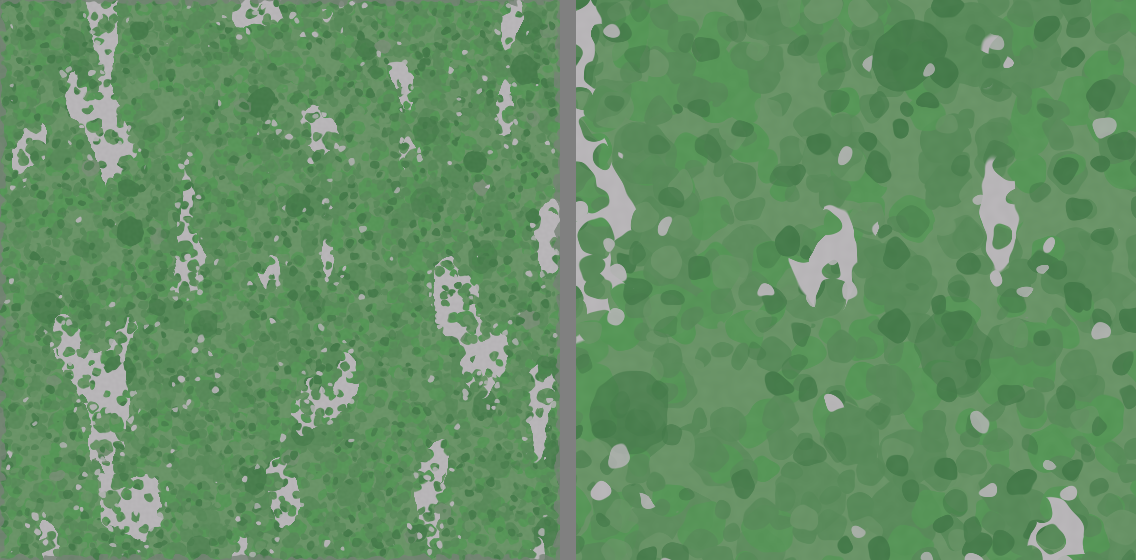
Left: the whole. Right: its middle third, enlarged.
Write a WebGL 2 fragment shader that draws this texture.

```glsl
#version 300 es
precision highp float;

uniform vec2 u_resolution;
out vec4 fragColor;

#define GROUND    vec3(0.72, 0.71, 0.72)
#define LIGHT     vec3(0.415, 0.58, 0.405)
#define FRESH     vec3(0.335, 0.59, 0.34)
#define MID       vec3(0.345, 0.54, 0.35)
#define DARK      vec3(0.27, 0.48, 0.29)
#define PALE      vec3(0.47, 0.56, 0.46)
#define RIM       vec3(0.46, 0.51, 0.46)
#define GAP_LEVEL 0.25
#define GAP_SCALE vec2(8.0, 4.2)
#define WOBBLE    0.0045

vec3 hash3(vec2 p) {
    vec3 q = fract(p.xyx * vec3(0.1031, 0.1030, 0.0973));
    q += dot(q, q.yxz + 33.33);
    return fract((q.xxy + q.yzz) * q.zyx);
}

float cornerSlope(vec2 corner, vec2 offset) {
    float angle = 6.2832 * hash3(corner + 71.0).x;
    return dot(vec2(cos(angle), sin(angle)), offset);
}

float gradientNoise(vec2 p) {
    vec2 i = floor(p), f = fract(p);
    vec2 w = f * f * f * (f * (f * 6.0 - 15.0) + 10.0);
    vec2 e = vec2(1.0, 0.0);
    float bottom = mix(cornerSlope(i, f), cornerSlope(i + e, f - e), w.x);
    float top = mix(cornerSlope(i + e.yx, f - e.yx), cornerSlope(i + e.xx, f - e.xx), w.x);
    return mix(bottom, top, w.y);
}

// Opacity of scattered oval grains; radii are fractions of a cell
float grains(vec2 p, float cells, vec2 radii, float keep, float minOpacity, float seed) {
    float soft = 0.7 * cells / u_resolution.y;
    float opacity = 0.0;
    vec2 q = p * cells;
    vec2 home = floor(q);
    for (int y = -1; y <= 1; y++) {
        for (int x = -1; x <= 1; x++) {
            vec2 cell = home + vec2(x, y);
            vec3 place = hash3(cell + seed * 17.3);
            if (place.z > keep) continue;
            vec3 form = hash3(cell + seed * 29.7 + 140.0);
            vec2 offset = q - cell - 0.1 - 0.8 * place.xy;
            float angle = 6.2832 * form.x;
            float c = cos(angle), s = sin(angle);
            offset = mat2(c, -s, s, c) * offset;
            offset.x /= mix(0.72, 1.0, fract(form.x * 9.0));
            float radius = mix(radii.x, radii.y, form.y);
            radius *= clamp((keep - place.z) * 50.0, 0.0, 1.0);
            float inside = 1.0 - smoothstep(-soft, soft, length(offset) - radius);
            opacity = mix(opacity, mix(minOpacity, 1.0, form.z), inside);
        }
    }
    return opacity;
}

// Layered green tones
vec3 foliage(vec2 p) {
    vec3 color = LIGHT;
    color = mix(color, MID, grains(p, 26.0, vec2(0.3, 0.6), 0.6, 0.5, 1.0));
    color = mix(color, FRESH, grains(p, 42.0, vec2(0.35, 0.7), 0.6, 0.75, 2.0));
    color = mix(color, MID, grains(p, 56.0, vec2(0.3, 0.62), 0.62, 0.75, 3.0));
    color = mix(color, LIGHT, grains(p, 46.0, vec2(0.25, 0.55), 0.25, 0.6, 4.0));
    color = mix(color, MID, grains(p, 15.0, vec2(0.22, 0.4), 0.3, 0.5, 11.0));
    color = mix(color, DARK, grains(p, 10.0, vec2(0.14, 0.3), 0.38, 0.5, 5.0));
    color = mix(color, PALE, grains(p, 8.0, vec2(0.1, 0.17), 0.27, 0.5, 6.0));
    color = mix(color, DARK, grains(p, 52.0, vec2(0.25, 0.48), 0.42, 0.4, 7.0));
    return color;
}

void main() {
    vec2 p = gl_FragCoord.xy / u_resolution.y;
    vec2 extent = u_resolution / u_resolution.y;
    vec2 warped = p + WOBBLE * vec2(gradientNoise(p * 75.0), gradientNoise(p * 75.0 + 31.0));

    // Tall drifting gaps in the cover
    vec2 g = warped * GAP_SCALE;
    float gap = gradientNoise(g + 5.0) + 0.5 * gradientNoise(g * 2.1 + 40.0);
    float depth = smoothstep(GAP_LEVEL, GAP_LEVEL + 0.3, gap);
    float cover = 1.0 - smoothstep(-0.004, 0.004, gap - GAP_LEVEL);
    cover = max(cover, grains(warped, 26.0, vec2(0.3, 0.5), mix(0.6, 0.4, depth), 1.0, 8.0));
    cover = max(cover, grains(warped, 50.0, vec2(0.33, 0.56), mix(0.7, 0.45, depth), 1.0, 9.0));

    // Small bare spots, denser around the gaps
    float halo = smoothstep(-0.12, 0.32, gap);
    cover *= 1.0 - grains(warped, 58.0, vec2(0.22, 0.4), 0.025 + 0.24 * halo, 0.75, 10.0);

    vec3 color = mix(GROUND, foliage(warped), cover);
    color += 0.015 * gradientNoise(p * 150.0);

    // Ragged rim
    vec2 margin = min(p, extent - p);
    float rim = min(margin.x, margin.y) + 0.016 * gradientNoise(p * 60.0 + 9.0);
    color = mix(color, RIM, 0.8 * (1.0 - smoothstep(0.003, 0.006, rim)));

    fragColor = vec4(color, 1.0);
}
```
